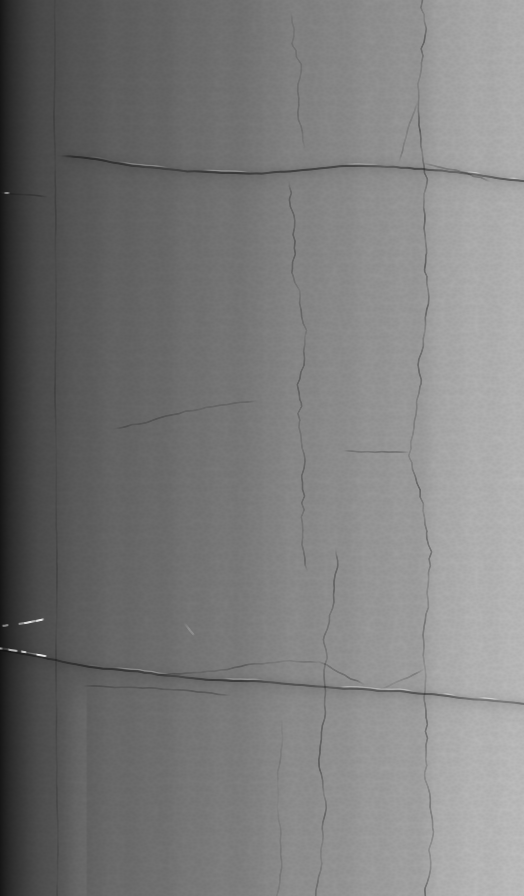
This texture is drawn by a WebGL 1 fragment shader. Its source:

```glsl
precision highp float;
// Weathered grey plaster, lit from the right, split by thin wandering cracks.

uniform vec2 u_resolution;

float hash(vec2 p) {
  p = fract(p * vec2(0.1031, 0.1137));
  p += dot(p, p.yx + 33.33);
  return fract((p.x + p.y) * p.x * 7.31 + p.y * 5.17);
}

// Distance to the nearest of the scattered cell points
float cellular(vec2 p) {
  vec2 cell = floor(p);
  float nearest = 2.0;
  for (int j = -1; j <= 1; j++) {
    for (int i = -1; i <= 1; i++) {
      vec2 c = cell + vec2(float(i), float(j));
      vec2 point = c + vec2(hash(c), hash(c + 57.0));
      nearest = min(nearest, distance(p, point));
    }
  }
  return nearest;
}

// Straight-edged random walk, about -0.5 to 0.5
float jag(float t, float seed) {
  float i = floor(t);
  return mix(hash(vec2(i, seed)), hash(vec2(i + 1.0, seed)), t - i) - 0.5;
}

float wander(float t, float seed) {
  float slow = 0.5 * sin(t * 19.0 + seed) + 0.35 * sin(t * 43.0 + seed * 2.3);
  return slow + 0.8 * jag(t * 48.0, seed) + 0.45 * jag(t * 130.0, seed + 9.0);
}

// x: distance along the crack, y: signed distance beside it, z: its length
vec3 crackSpace(vec2 p, vec2 a, vec2 b, float sway, float seed) {
  float len = distance(a, b);
  vec2 dir = (b - a) / len;
  float along = dot(p - a, dir);
  float side = dot(p - a, vec2(-dir.y, dir.x)) - sway * wander(along, seed);
  return vec3(along, side, len);
}

float span(vec3 c, float fade) {
  return smoothstep(0.0, fade, c.x) * smoothstep(0.0, fade, c.z - c.x);
}

float stroke(float side, float halfWidth, float pixel) {
  return 1.0 - smoothstep(halfWidth - 0.5 * pixel, halfWidth + 0.6 * pixel, abs(side));
}

// Hairline whose strength varies along its length
float hairline(vec2 p, vec2 a, vec2 b, float sway, float seed, float pixel) {
  vec3 c = crackSpace(p, a, b, sway, seed);
  float strength = 0.65 + 0.75 * jag(c.x * 40.0, seed + 3.0);
  return stroke(c.y, 0.0009, pixel) * span(c, 0.015) * strength;
}

// Wide crack: dark line, soft shadow beneath and a broken pale lip above
float ledge(float tone, vec2 p, vec2 a, vec2 b, float seed, float pixel) {
  vec3 c = crackSpace(p, a, b, 0.0016, seed);
  float body = span(c, 0.02);
  float patchy = 0.75 + 0.5 * jag(c.x * 30.0, seed);
  float shadow = exp(-abs(c.y) / (c.y < 0.0 ? 0.008 : 0.004));
  float lip = stroke(c.y - 0.0022, 0.0006, pixel) * smoothstep(0.0, 0.35, jag(c.x * 45.0, seed + 5.0));
  tone *= 1.0 - body * (0.13 * shadow + 0.38 * patchy * stroke(c.y, 0.0011, pixel));
  return tone + 0.16 * lip * body;
}

// Broken white glints along a chipped edge
float glint(vec2 p, vec2 a, vec2 b, float seed, float pixel) {
  vec3 c = crackSpace(p, a, b, 0.0015, seed);
  return stroke(c.y, 0.0011, pixel) * span(c, 0.004) * smoothstep(-0.25, 0.2, jag(c.x * 220.0, seed));
}

float wallTone(vec2 uv) {
  float tone = 0.08 + 0.23 * (1.0 - exp(-uv.x / 0.05)) + 0.355 * uv.x;
  tone += 0.03 * smoothstep(0.79, 0.85, uv.x) + 0.012 * smoothstep(0.495, 0.51, uv.x);
  tone += 0.055 * (0.5 - uv.y) * smoothstep(0.0, 0.2, uv.x);
  tone += 0.004 * (sin(uv.x * 37.0) + sin(uv.x * 91.0 + 1.0));
  float strip = smoothstep(0.11, 0.16, uv.x) * (1.0 - smoothstep(0.163, 0.168, uv.x));
  return tone + 0.03 * strip * (1.0 - smoothstep(0.2, 0.25, uv.y));
}

void main() {
  vec2 p = gl_FragCoord.xy / u_resolution.y;
  float pixel = 1.0 / u_resolution.y;
  float tone = wallTone(gl_FragCoord.xy / u_resolution);

  // Fine plaster grain
  float grain = cellular(p * vec2(190.0, 260.0)) - 0.5;
  float pits = cellular(p * vec2(75.0, 110.0) + 20.0) - 0.5;
  tone *= 1.0 + 0.045 * grain + 0.02 * pits + 0.004 * sin(p.y * 410.0);

  // Two long horizontal ledges
  vec2 upper = p - vec2(0.0, 0.007 * cos((p.x - 0.44) * 16.5));
  vec2 lower = p + vec2(0.0, 0.0065 * sin(p.x * 9.0));
  tone = ledge(tone, upper, vec2(0.063, 0.8186), vec2(0.62, 0.802), 3.0, pixel);
  tone = ledge(tone, lower, vec2(-0.03, 0.277), vec2(0.62, 0.204), 8.0, pixel);

  // Vertical cracks; the right one dips left at mid height
  vec2 bent = p + vec2(0.018 * exp(-pow((p.y - 0.5) / 0.05, 2.0)), 0.0);
  float dark = 0.36 * hairline(bent, vec2(0.471, 1.03), vec2(0.478, -0.03), 0.006, 2.0, pixel);
  dark += 0.17 * hairline(p, vec2(0.328, 0.99), vec2(0.336, 0.83), 0.007, 5.0, pixel);
  dark += 0.28 * hairline(p, vec2(0.327, 0.80), vec2(0.342, 0.36), 0.008, 11.0, pixel);
  dark += 0.32 * hairline(p, vec2(0.371, 0.39), vec2(0.352, -0.03), 0.006, 14.0, pixel);
  dark += 0.12 * hairline(p, vec2(0.316, 0.20), vec2(0.306, -0.02), 0.005, 17.0, pixel);
  dark += 0.16 * hairline(p, vec2(0.061, 1.02), vec2(0.064, -0.02), 0.001, 21.0, pixel);

  // Short side branches
  dark += 0.25 * hairline(p, vec2(0.469, 0.89), vec2(0.446, 0.817), 0.003, 23.0, pixel);
  dark += 0.28 * hairline(p, vec2(0.125, 0.521), vec2(0.288, 0.555), 0.003, 26.0, pixel);
  dark += 0.24 * hairline(p, vec2(0.38, 0.498), vec2(0.46, 0.496), 0.002, 29.0, pixel);
  dark += 0.24 * hairline(p, vec2(0.17, 0.245), vec2(0.36, 0.262), 0.004, 31.0, pixel);
  dark += 0.24 * hairline(p, vec2(0.35, 0.263), vec2(0.41, 0.237), 0.003, 34.0, pixel);
  dark += 0.22 * hairline(p, vec2(0.09, 0.236), vec2(0.26, 0.223), 0.003, 37.0, pixel);
  dark += 0.22 * hairline(p, vec2(0.42, 0.228), vec2(0.476, 0.254), 0.003, 40.0, pixel);
  dark += 0.22 * hairline(p, vec2(0.47, 0.822), vec2(0.55, 0.796), 0.003, 43.0, pixel);
  dark += 0.5 * hairline(p, vec2(-0.02, 0.785), vec2(0.055, 0.779), 0.002, 46.0, pixel);
  tone *= 1.0 - min(dark, 0.6);

  // Chipped bright edges in the dark margin and one pale scratch
  float bright = 0.6 * glint(p, vec2(-0.01, 0.301), vec2(0.05, 0.31), 4.0, pixel);
  bright += 0.55 * glint(lower, vec2(-0.01, 0.277), vec2(0.055, 0.27), 6.0, pixel);
  bright += 0.4 * glint(p, vec2(-0.005, 0.785), vec2(0.012, 0.784), 7.0, pixel);
  bright += 0.1 * glint(p, vec2(0.203, 0.307), vec2(0.223, 0.284), 9.0, pixel);

  gl_FragColor = vec4(vec3(clamp(tone + bright, 0.0, 1.0)), 1.0);
}
```
